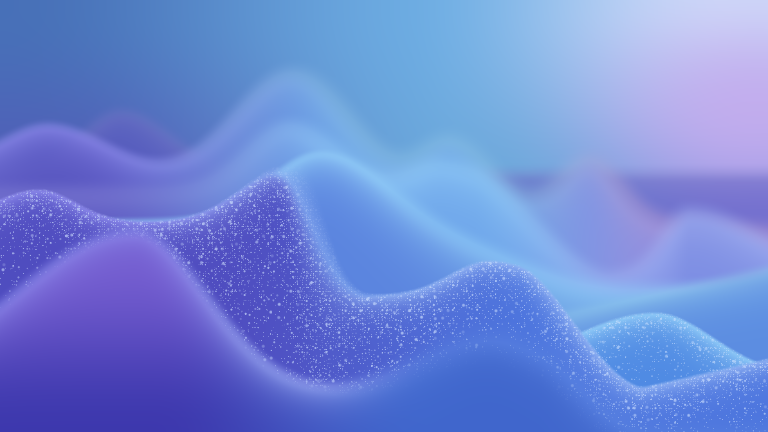
Give the GLSL for this background, as a Shadertoy shader.

```glsl
// Soft misty blue and violet wave hills with a band of glitter under a pastel sky.

// Canvas units: x runs 0..ASPECT, y runs 0..1 from the bottom.
const float ASPECT = 16.0 / 9.0;
const vec3 SKY_LEFT = vec3(0.28, 0.44, 0.72);
const vec3 SKY_MID = vec3(0.43, 0.68, 0.89);
const vec3 SKY_RIGHT = vec3(0.81, 0.87, 0.98);
const vec3 DUSK = vec3(0.32, 0.36, 0.72);
const vec3 ORCHID = vec3(0.77, 0.67, 0.93);
const vec3 VIOLET = vec3(0.34, 0.33, 0.75);
const vec3 PURPLE = vec3(0.45, 0.36, 0.81);
const vec3 INDIGO = vec3(0.24, 0.22, 0.68);
const vec3 BLUE = vec3(0.35, 0.51, 0.87);
const vec3 DEEP_BLUE = vec3(0.25, 0.40, 0.80);
const vec3 AZURE = vec3(0.43, 0.65, 0.92);
const vec3 LILAC = vec3(0.57, 0.57, 0.89);
const vec3 MIST = vec3(0.57, 0.80, 0.97);
const vec3 LAVENDER = vec3(0.55, 0.54, 0.92);
const vec3 SPARKLE = vec3(0.82, 0.89, 1.0);
const int GLITTER_SCALES = 4;
const float GLITTER_CELL = 0.0052;

float hash(vec2 cell) {
    return fract(sin(dot(cell, vec2(127.1, 311.7))) * 43758.55);
}

// Bell-shaped bump with separate left and right widths.
float hill(float x, float centre, float left, float right, float height) {
    float d = (x - centre) / (x < centre ? left : right);
    return height * exp(-d * d);
}

// Approximate distance below a crest line, positive inside the hill.
float depthBelow(vec2 p, float crest) {
    float slope = dFdx(crest) / dFdx(p.x);
    return (crest - p.y) / sqrt(1.0 + slope * slope);
}

// Lays a hill over the colour, with a rim light fading into its body.
void paintHill(inout vec3 col, float depth, float blur, float glow, vec3 rim, vec3 body, float opacity) {
    vec3 shade = mix(body, rim, exp(-max(depth, 0.0) / glow));
    col = mix(col, shade, opacity * smoothstep(-blur, blur, depth));
}

vec3 sky(vec2 p) {
    float u = p.x / ASPECT;
    vec3 top = mix(SKY_LEFT, SKY_MID, smoothstep(0.0, 0.6, u));
    top = mix(top, SKY_RIGHT, smoothstep(0.52, 0.96, u));
    vec3 low = mix(DUSK, SKY_MID * 0.96, smoothstep(0.1, 0.6, u));
    low = mix(low, LILAC, smoothstep(0.65, 1.0, u));
    vec3 col = mix(low, top, smoothstep(0.52, 0.98, p.y));
    float bloom = length((p - vec2(1.75, 0.75)) / vec2(0.34, 0.21));
    return mix(col, ORCHID, 0.85 * exp(-bloom * bloom));
}

// Round specks of several sizes; the coarse ones are sparser.
float glitter(vec2 p, float density) {
    float light = 0.0;
    float cellSize = GLITTER_CELL;
    for (int i = 0; i < GLITTER_SCALES; i++) {
        vec2 q = p / cellSize + float(i) * 17.3;
        vec2 cell = floor(q);
        vec2 centre = 0.3 + 0.4 * vec2(hash(cell), hash(cell + 41.7));
        float speck = 1.0 - smoothstep(0.08, 0.34, length(q - cell - centre));
        float chance = density * (0.65 - 0.13 * float(i));
        light += speck * step(hash(cell + 7.9), chance) * (0.3 + 0.7 * hash(cell + 3.1));
        cellSize *= 1.45;
    }
    return min(light, 1.0);
}

void mainImage(out vec4 fragColor, in vec2 fragCoord) {
    vec2 p = fragCoord / iResolution.xy * vec2(ASPECT, 1.0);
    float x = p.x;
    vec3 col = sky(p);
    float toMid = smoothstep(0.2, 0.85, x);
    float toRight = smoothstep(1.1, 1.55, x);

    // Blurred far hills
    float crest = 0.6 + hill(x, 0.28, 0.13, 0.16, 0.14);
    paintHill(col, depthBelow(p, crest), 0.025, 0.04, LAVENDER * 0.85, VIOLET, 0.6);
    crest = 0.61 - 0.08 * x + hill(x, 0.12, 0.16, 0.2, 0.11) + hill(x, 0.683, 0.2, 0.2, 0.275)
        + hill(x, 1.05, 0.11, 0.13, 0.14) + hill(x, 1.366, 0.1, 0.1, 0.13);
    vec3 rim = mix(mix(LAVENDER, MIST * 0.93, toMid), ORCHID * 0.9, toRight);
    vec3 body = mix(mix(VIOLET, AZURE, toMid), LILAC, toRight);
    paintHill(col, depthBelow(p, crest), mix(0.018, 0.04, toMid), 0.045, rim, body, 0.9);
    crest = 0.56 - 0.2 * smoothstep(1.1, 1.42, x) + hill(x, 0.67, 0.14, 0.16, 0.15)
        + hill(x, 1.02, 0.1, 0.14, 0.06) + hill(x, 1.6, 0.09, 0.22, 0.15);
    rim = mix(mix(LAVENDER * 0.9, MIST, toMid), vec3(0.62, 0.69, 0.95), toRight);
    body = mix(mix(VIOLET, AZURE, toMid), vec3(0.47, 0.55, 0.89), toRight);
    paintHill(col, depthBelow(p, crest), 0.035, 0.06, rim, body, 0.85);

    // Middle blue hill and the low swell on the right
    crest = 0.49 - 0.16 * smoothstep(0.85, 1.45, x) + hill(x, 0.741, 0.17, 0.19, 0.156);
    body = mix(BLUE, AZURE * 0.97, smoothstep(0.9, 1.4, x));
    paintHill(col, depthBelow(p, crest), mix(0.012, 0.035, smoothstep(0.7, 1.0, x)), 0.05, MIST, body, 0.95);
    crest = 0.285 + 0.22 * (x - 1.366);
    paintHill(col, depthBelow(p, crest), 0.022, 0.04, MIST * 0.95, vec3(0.35, 0.54, 0.88), 0.9);

    // Small glittering hill on the right
    float depth = depthBelow(p, 0.13 + hill(x, 1.516, 0.28, 0.19, 0.145));
    paintHill(col, depth, 0.005, 0.035, MIST, vec3(0.31, 0.54, 0.89), 1.0);
    float sparkle = glitter(p + 0.37, 0.8 * exp(-max(depth, 0.0) / 0.08));
    col = mix(col, SPARKLE, 0.6 * sparkle * smoothstep(-0.005, 0.005, depth));

    // Long glittering wave
    crest = 0.485 - 0.17 * smoothstep(0.62, 0.85, x) - 0.215 * smoothstep(1.2, 1.5, x)
        + 0.23 * max(x - 1.48, 0.0) + hill(x, 0.09, 0.15, 0.12, 0.075)
        + hill(x, 0.66, 0.15, 0.08, 0.12) + hill(x, 1.134, 0.13, 0.17, 0.08);
    depth = depthBelow(p, crest);
    float blur = 0.005 + hill(x, 0.73, 0.09, 0.08, 0.04);
    body = mix(vec3(0.31, 0.30, 0.75), vec3(0.30, 0.46, 0.87), smoothstep(0.45, 1.3, x));
    paintHill(col, depth, blur, 0.028, mix(LAVENDER, MIST, 0.6 * toMid), body, 1.0);
    float reach = 0.09 + hill(x, 0.65, 0.35, 0.3, 0.17);
    sparkle = glitter(p, 0.9 * exp(-max(depth, 0.0) / reach));
    col = mix(col, SPARKLE, 0.65 * sparkle * smoothstep(-blur, blur, depth));

    // Smooth foreground hill
    crest = 0.09 - 0.1 * smoothstep(1.25, 1.5, x) + hill(x, 0.31, 0.4, 0.24, 0.375)
        + hill(x, 1.13, 0.22, 0.2, 0.12);
    depth = depthBelow(p, crest);
    float across = smoothstep(0.35, 1.0, x);
    body = mix(mix(INDIGO, PURPLE, smoothstep(0.0, 0.4, p.y)), DEEP_BLUE, across);
    rim = mix(mix(LAVENDER, vec3(0.62, 0.68, 0.96), smoothstep(0.3, 0.65, x)), BLUE, smoothstep(0.7, 1.0, x));
    paintHill(col, depth, mix(0.022, 0.06, smoothstep(0.7, 1.1, x)), 0.035, rim, body, 1.0);

    fragColor = vec4(col, 1.0);
}
```
